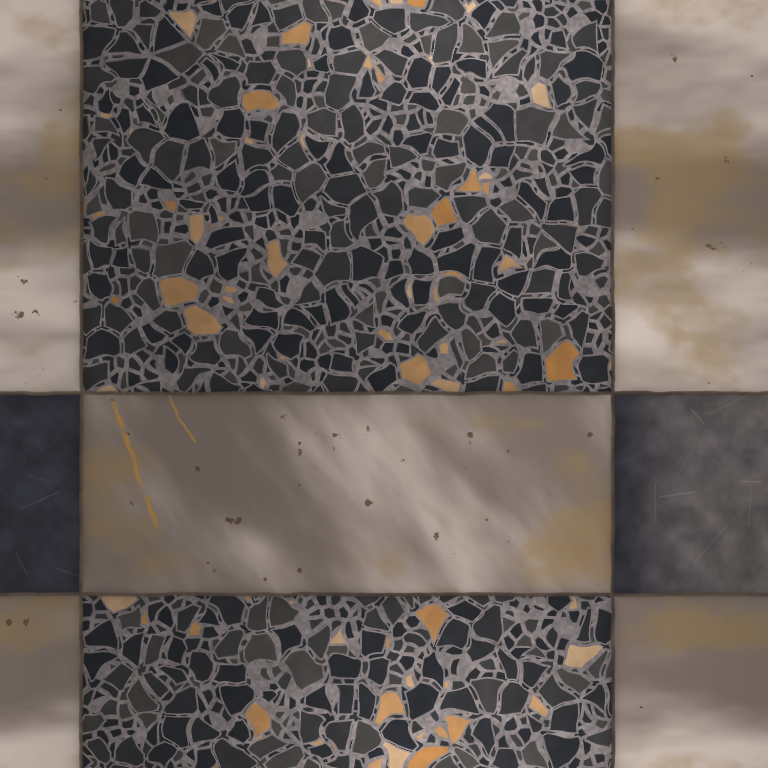
Give the GLSL for this texture, as a WebGL 1 fragment shader.

```glsl
precision highp float;
// Stone floor: a terrazzo slab framed by marble strips with slate at the crossings.
// Chips are two layers of inset Voronoi cells; marble and wear are periodic
// fractal noise, so the single repeat joins itself on every side.
uniform vec2 u_resolution;

float hash(vec2 p) {
  vec3 q = fract(p.xyx * 0.1031);
  q += dot(q, q.yzx + 33.33);
  return fract((q.x + q.y) * q.z);
}

float noise(vec2 p, vec2 period) {
  vec2 i = floor(p), f = fract(p);
  f = f * f * (3.0 - 2.0 * f);
  vec2 a = mod(i, period), b = mod(i + 1.0, period);
  return mix(mix(hash(a), hash(vec2(b.x, a.y)), f.x),
             mix(hash(vec2(a.x, b.y)), hash(b), f.x), f.y);
}

float fbm(vec2 uv, vec2 freq) {
  float sum = 0.0, amp = 0.52;
  for (int i = 0; i < 5; i++) {
    sum += amp * noise(uv * freq, freq);
    freq *= 2.0;
    amp *= 0.5;
  }
  return sum;
}

float segment(vec2 p, vec2 a, vec2 b) {
  vec2 d = b - a;
  return length(p - a - d * clamp(dot(p - a, d) / dot(d, d), 0.0, 1.0));
}

vec2 site(vec2 cell, float freq) {
  vec2 c = mod(cell, freq);
  return cell + 0.04 + 0.92 * vec2(hash(c + 7.3), hash(c + 51.7));
}

// x: distance to the cell border in cell units, y: random value of the cell
vec2 voronoi(vec2 p, float freq) {
  vec2 home = floor(p), owner = home, nearest = vec2(9.0);
  for (int j = -1; j <= 1; j++)
    for (int i = -1; i <= 1; i++) {
      vec2 c = home + vec2(i, j), r = site(c, freq) - p;
      if (dot(r, r) < dot(nearest, nearest)) { nearest = r; owner = c; }
    }
  float border = 9.0;
  for (int j = -2; j <= 2; j++)
    for (int i = -2; i <= 2; i++) {
      vec2 r = site(owner + vec2(i, j), freq) - p, d = r - nearest;
      if (dot(d, d) > 0.0001) border = min(border, dot(0.5 * (r + nearest), normalize(d)));
    }
  return vec2(border, hash(mod(owner, freq) + 23.1));
}

vec3 chipColor(float id, float tanShare) {
  float tone = fract(id * 57.0);
  vec3 dark = mix(vec3(0.15, 0.155, 0.17), vec3(0.27, 0.26, 0.25), tone * tone);
  vec3 warm = mix(vec3(0.60, 0.42, 0.24), vec3(0.68, 0.57, 0.46), tone);
  return mix(dark, warm, step(1.0 - tanShare, id));
}

vec3 terrazzo(vec2 uv, float px) {
  vec2 bend = vec2(noise(uv * 40.0, vec2(40.0)), noise(uv * 40.0 + 0.5, vec2(40.0))) - 0.5;
  vec2 p = uv + 0.013 * bend;
  vec2 large = voronoi(p * 28.0, 28.0), small = voronoi(p * 58.0, 58.0);
  float keep = step(0.22, large.y);
  float inset = 0.055 + 0.13 * fract(large.y * 91.0);
  float soft = px * 0.8;
  float largeD = (large.x - inset) / 28.0;
  float smallD = (small.x - 0.08 - 0.16 * fract(small.y * 37.0)) / 58.0;
  smallD = min(smallD, mix(1.0, -largeD - 0.0025, keep));
  vec3 col = mix(vec3(0.41, 0.385, 0.39), vec3(0.52, 0.485, 0.48), fbm(uv, vec2(24.0)));
  col *= 0.9 + 0.2 * noise(uv * 250.0, vec2(250.0));
  col = mix(col, chipColor(small.y, 0.03), smoothstep(-soft, soft, smallD) * step(0.12, small.y));
  col = mix(col, chipColor(large.y, 0.065), smoothstep(-soft, soft, largeD) * keep);
  return col * (0.9 + 0.2 * fbm(uv + 0.3, vec2(60.0)));
}

vec3 marble(vec2 uv, float band) {
  float slanted = fbm(vec2(uv.x + 0.6 * uv.y, 0.5 * uv.y), vec2(7.0));
  float cloud = mix(fbm(uv, vec2(3.0, 8.0)), slanted, band);
  cloud += band * 0.16 * exp(-40.0 * dot(uv - vec2(0.31, 0.42), uv - vec2(0.31, 0.42)));
  cloud += (1.0 - band) * 0.15 * exp(-120.0 * pow(uv.y - 0.70, 2.0));
  vec3 col = mix(vec3(0.79, 0.73, 0.69), vec3(0.46, 0.41, 0.38), smoothstep(0.32, 0.8, cloud));
  float stain = smoothstep(0.54, 0.8, fbm(uv + 0.37, vec2(8.0, 11.0)));
  col = mix(col, vec3(0.55, 0.45, 0.30), 0.6 * stain);
  // ochre cracks in the horizontal strip
  vec2 q = uv + 0.016 * (vec2(fbm(uv, vec2(22.0)), fbm(uv + 0.4, vec2(22.0))) - 0.5);
  float crack = min(segment(q, vec2(0.148, 0.475), vec2(0.206, 0.315)),
                    segment(q, vec2(0.22, 0.485), vec2(0.255, 0.425)) + 0.001);
  crack = (1.0 - smoothstep(0.0005, 0.0045, crack)) * smoothstep(0.25, 0.6, fbm(uv, vec2(50.0)));
  col = mix(col, vec3(0.66, 0.50, 0.27), band * crack);
  float pit = smoothstep(0.79, 0.86, fbm(uv + 0.61, vec2(45.0)));
  return mix(col, vec3(0.30, 0.22, 0.16), 0.7 * pit);
}

vec3 slate(vec2 uv) {
  float worn = smoothstep(0.78, 0.9, uv.x) * (0.6 + 0.5 * fbm(uv, vec2(6.0)));
  vec3 col = mix(vec3(0.18, 0.18, 0.205), vec3(0.36, 0.335, 0.335), worn);
  col *= 0.75 + 0.5 * fbm(uv, vec2(40.0));
  for (int i = 0; i < 22; i++) {
    float k = float(i);
    vec2 a = vec2(fract(0.79 + 0.31 * hash(vec2(k, 3.0))), 0.23 + 0.25 * hash(vec2(k, 8.0)));
    vec2 b = a + 0.12 * (vec2(hash(vec2(k, 14.0)), hash(vec2(k, 19.0))) - vec2(0.3, 0.4));
    col += 0.06 * hash(vec2(k, 27.0)) * (1.0 - smoothstep(0.0003, 0.0018, segment(uv, a, b)));
  }
  return col;
}

void main() {
  vec2 uv = gl_FragCoord.xy / u_resolution;
  float px = 1.0 / min(u_resolution.x, u_resolution.y);
  float wobble = 0.003 * (fbm(uv, vec2(35.0)) - 0.5);
  float columnD = min(uv.x - 0.106, 0.798 - uv.x) + wobble;
  float bandD = min(uv.y - 0.226, 0.488 - uv.y) - wobble;
  float column = smoothstep(-px, px, columnD), band = smoothstep(-px, px, bandD);

  // light pools at the lower centre and fades to the left
  float pool = exp(-9.0 * pow(uv.x - 0.54, 2.0)) * (0.5 + 0.5 * cos(6.2832 * (uv.y + 0.02)));
  float light = 0.91 + 0.09 * cos(6.2832 * (uv.x - 0.72));
  vec3 slab = terrazzo(uv, px) * (light + 0.36 * pool * pool);
  vec3 stone = marble(uv, column) * (light + 0.04);
  vec3 col = mix(mix(stone, slab, column), mix(slate(uv), stone, column), band);

  // dark joints with a soft grimy margin
  float joint = min(abs(columnD), abs(bandD));
  col *= 1.0 - 0.22 * exp(-joint * 160.0);
  float line = 1.0 - smoothstep(0.0012, 0.0022 + px, joint);
  vec3 grime = mix(vec3(0.20, 0.175, 0.16), vec3(0.38, 0.32, 0.27), fbm(uv, vec2(30.0)));
  gl_FragColor = vec4(mix(col, grime, 0.85 * line), 1.0);
}
```
